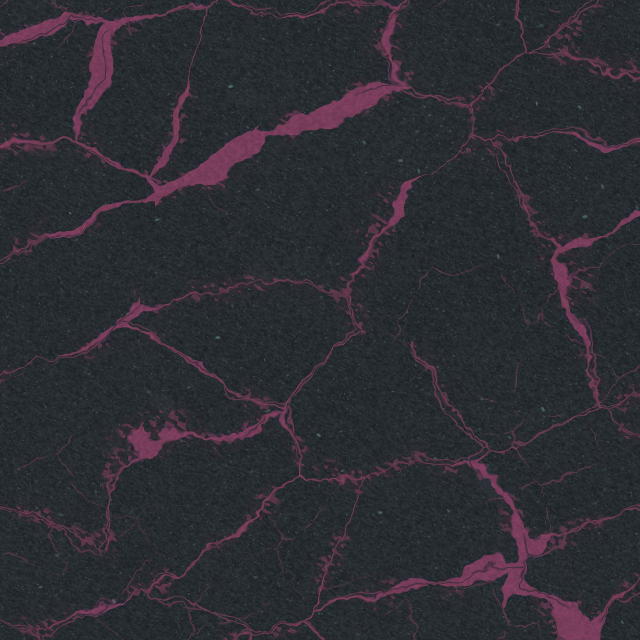
Give the GLSL for this texture, as a WebGL 1 fragment shader.

```glsl
precision highp float;
// Dark slate crossed by branching magenta mineral veins.
// Veins are the borders of stretched, warped Voronoi cells with noisy widths;
// hairline companions, crumbs, grain and teal flecks add the fine detail.
uniform vec2 u_resolution;

vec2 hash2(vec2 p) {
  vec3 q = fract(p.xyx * vec3(0.1031, 0.1030, 0.0973));
  q += dot(q, q.yzx + 33.33);
  return fract((q.xx + q.yz) * q.zy);
}

vec2 noise2(vec2 p) {
  vec2 i = floor(p), f = fract(p);
  f = f * f * (3.0 - 2.0 * f);
  return mix(mix(hash2(i), hash2(i + vec2(1, 0)), f.x),
             mix(hash2(i + vec2(0, 1)), hash2(i + vec2(1, 1)), f.x), f.y);
}

mat2 rotation(float a) {
  return mat2(cos(a), -sin(a), sin(a), cos(a));
}

vec2 warp(vec2 p) {
  return (noise2(p * 5.0) - 0.5) * 0.08 + (noise2(p * 17.0 + 9.0) - 0.5) * 0.028
       + (noise2(p * 50.0) - 0.5) * 0.010 + (noise2(p * 140.0) - 0.5) * 0.005;
}

// Signed distance, in canvas units, to the cell borders; some borders are dropped.
float veins(vec2 p, vec2 scale, float width, float dropped) {
  vec2 q = rotation(0.42) * p * scale + 20.0;
  vec2 cell = floor(q), f = fract(q), nearest = vec2(0.0), toNearest = vec2(9.0);
  for (int y = -1; y <= 1; y++)
    for (int x = -1; x <= 1; x++) {
      vec2 g = vec2(x, y);
      vec2 r = g + 0.08 + 0.84 * hash2(cell + g) - f;
      if (dot(r, r) < dot(toNearest, toNearest)) {
        toNearest = r;
        nearest = g;
      }
    }
  float d = 1.0;
  for (int y = -2; y <= 2; y++)
    for (int x = -2; x <= 2; x++) {
      vec2 g = nearest + vec2(x, y);
      vec2 r = g + 0.08 + 0.84 * hash2(cell + g) - f;
      vec2 span = r - toNearest;
      float strength = hash2(2.0 * cell + g + nearest + 5.7).x;
      if (dot(span, span) > 0.0001 && strength > dropped) {
        vec2 n = normalize(span);
        float border = dot(0.5 * (r + toNearest), n) / length(n * scale);
        d = min(d, border - width * (0.6 + 0.7 * strength));
      }
    }
  return d;
}

float cover(float d, float soft) {
  return 1.0 - smoothstep(-soft, soft, d);
}

// Scattered tilted ellipses, at most one per grid cell.
float flecks(vec2 p, float cells, float share, float size, float px) {
  vec2 g = p * cells, id = floor(g);
  vec2 place = hash2(id + cells), shape = hash2(id + 71.0);
  vec2 o = rotation(shape.x * 2.0 - 1.0) * (fract(g) - 0.3 - 0.4 * place);
  float d = length(o * vec2(1.0, 1.8)) - size * (0.35 + 0.65 * shape.y);
  float present = step(hash2(id + 137.0).x, share);
  return present * cover(d, px * cells) * (0.35 + 0.65 * place.y);
}

void main() {
  float px = 1.0 / min(u_resolution.x, u_resolution.y);
  vec2 p = gl_FragCoord.xy * px;
  vec2 tilted = rotation(-0.5) * p;

  // Slate with fine slanted grain
  vec3 color = vec3(0.148, 0.170, 0.189);
  color += (noise2(tilted * vec2(190.0, 400.0)).x - 0.5) * 0.048;
  color += (noise2(p * 500.0).y - 0.5) * 0.050;
  color += (noise2(p * 9.0).x - 0.5) * 0.008;

  // Faint slabs, then small mineral flecks
  vec2 ragged = tilted + (noise2(p * 45.0) - 0.5) * 0.012;
  color = mix(color, vec3(0.21, 0.24, 0.26), 0.3 * flecks(ragged, 8.0, 0.07, 0.24, px));
  vec3 teal = vec3(0.31, 0.43, 0.43);
  color = mix(color, teal, 0.9 * flecks(tilted, 34.0, 0.06, 0.14, px));
  color = mix(color, teal, 0.6 * flecks(tilted + 3.0, 75.0, 0.16, 0.17, px));
  color = mix(color, teal, 0.55 * flecks(tilted + 7.0, 150.0, 0.18, 0.25, px));

  // Main veins swell and thin, with ragged rims
  vec2 bent = p + warp(p);
  float swell = noise2(p * 5.5 + 3.0).x * 0.7 + noise2(p * 19.0 + 31.0).x * 0.3;
  swell = smoothstep(0.30, 0.90, swell);
  float width = 0.0010 + 0.020 * swell * swell;
  vec2 network = vec2(4.0, 5.8);
  float mainVein = veins(bent, network, width, 0.10);
  mainVein += (noise2(p * 110.0 + 50.0).x - 0.5) * min(0.004, width * 0.8);

  // Companions wander beside and through them; hairlines fill the gaps
  vec2 drift = (noise2(p * 14.0 + 40.0) - 0.5) * 0.024 + (noise2(p * 70.0) - 0.5) * 0.004;
  float companion = cover(veins(bent + drift, network, 0.0010, 0.10), px);
  companion *= smoothstep(0.36, 0.52, noise2(p * 10.0 + 60.0).x);
  float hairline = cover(veins(bent, vec2(7.0, 9.5), 0.0008, 0.25), px);
  hairline *= smoothstep(0.52, 0.66, noise2(p * 6.0 + 80.0).y);
  hairline *= smoothstep(0.20, 0.45, noise2(p * 60.0 + 20.0).x);

  // Stained halo and loose crumbs close to the veins
  float halo = exp(-max(mainVein, 0.0) * 90.0) * smoothstep(0.35, 0.75, noise2(p * 20.0).y);
  float stain = halo * smoothstep(0.25, 0.75, noise2(p * 160.0 + 11.0).x);
  color = mix(color, vec3(0.27, 0.17, 0.22), 0.6 * stain);
  float crumbs = smoothstep(0.66, 0.74, noise2(tilted * vec2(120.0, 210.0)).y);
  crumbs *= smoothstep(0.15, 0.45, halo);

  // Mottled magenta fill, split by dark cracks
  float mottle = noise2(p * 190.0).x * 0.5 + noise2(p * 460.0).y * 0.5;
  vec3 magenta = mix(vec3(0.41, 0.215, 0.315), vec3(0.54, 0.265, 0.40), mottle);
  float body = cover(mainVein, px);
  float thin = max(max(companion * 0.85, hairline * 0.75), crumbs * 0.6);
  color = mix(color, magenta, thin * (1.0 - body));
  vec3 fill = mix(magenta, vec3(0.21, 0.17, 0.21), 0.9 * companion * smoothstep(0.002, 0.004, width));
  color = mix(color, fill, body);

  gl_FragColor = vec4(color, 1.0);
}
```
